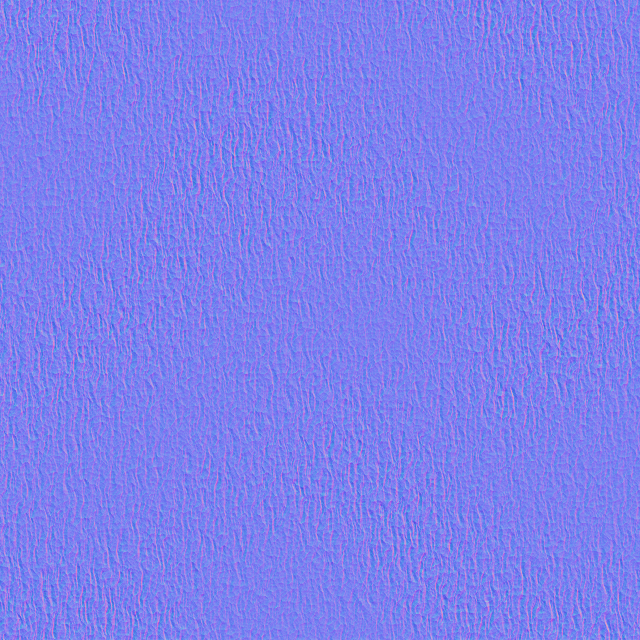
A three.js fragment shader for this texture map:

```glsl
// Tangent-space normal map of rough plaster with short, mostly upright grooves.
varying vec2 vUv;

vec2 hash2(vec2 p) {
  vec3 q = fract(vec3(p.xyx) * vec3(0.1031, 0.1030, 0.0973));
  q += dot(q, q.yzx + 33.33);
  return fract((q.xx + q.yz) * q.zy);
}

// Cellular bumps: squared distance to the nearest scattered point.
float grain(vec2 p) {
  vec2 id = floor(p);
  float nearest = 2.0;
  for (int y = -1; y <= 1; y++) {
    for (int x = -1; x <= 1; x++) {
      vec2 cell = id + vec2(float(x), float(y));
      vec2 d = cell + hash2(cell) - p;
      nearest = min(nearest, dot(d, d));
    }
  }
  return nearest;
}

// One tilted, tapered groove per cell: steep left wall, gentle right wall.
float grooves(vec2 p, vec2 grid, float seed) {
  vec2 q = p * grid;
  vec2 id = floor(q);
  float depth = 0.0;
  for (int y = -1; y <= 1; y++) {
    for (int x = -1; x <= 1; x++) {
      vec2 cell = id + vec2(float(x), float(y));
      vec2 place = hash2(cell + seed);
      vec2 shape = hash2(cell + seed + 57.0);
      vec2 d = (q - cell - place) / grid;
      d.x += d.y * (shape.x - 0.5) * 0.28;
      float u = d.x * grid.x / mix(0.17, 0.27, fract(shape.x * 7.3));
      float along = abs(d.y) * grid.y / mix(0.3, 0.95, shape.y);
      float profile = smoothstep(-1.0, 0.0, u) * (1.0 - smoothstep(0.0, 2.6, u));
      float taper = 1.0 - smoothstep(0.55, 1.0, along);
      depth = max(depth, profile * taper * mix(0.45, 1.0, fract(shape.y * 9.7)));
    }
  }
  return depth;
}

float height(vec2 p) {
  // Broad patches where the grooves are deeper or nearly worn away.
  float patches = 0.5 + 0.25 * (sin(p.x * 9.0 + 2.0 * sin(p.y * 7.0))
                              + sin(p.y * 12.0 + 2.0 * sin(p.x * 8.0 + 1.0)));
  // Wavering keeps the grooves from being ruler straight.
  p.x += 0.0014 * sin(p.y * 90.0 + 3.0 * sin(p.x * 37.0))
       + 0.0006 * sin(p.y * 230.0 + p.x * 140.0);
  float carved = 0.00115 * grooves(p, vec2(80.0, 22.0), 11.0)
               + 0.00085 * grooves(p + 0.37, vec2(103.0, 44.0), 83.0);
  float rough = 0.0009 * grain(p * vec2(150.0, 115.0))
              + 0.00045 * grain(p * vec2(270.0, 235.0) + 40.0);
  return rough * mix(0.8, 1.1, patches) - carved * mix(0.5, 1.2, patches);
}

void main() {
  // Finite differences turn the relief into a normal.
  float e = 0.0014;
  float h = height(vUv);
  vec2 slope = vec2(height(vUv + vec2(e, 0.0)) - h, height(vUv + vec2(0.0, e)) - h) / e;
  vec3 normal = normalize(vec3(-slope, 1.0));
  gl_FragColor = vec4(normal * 0.5 + vec3(0.495, 0.505, 0.445), 1.0);
}
```
